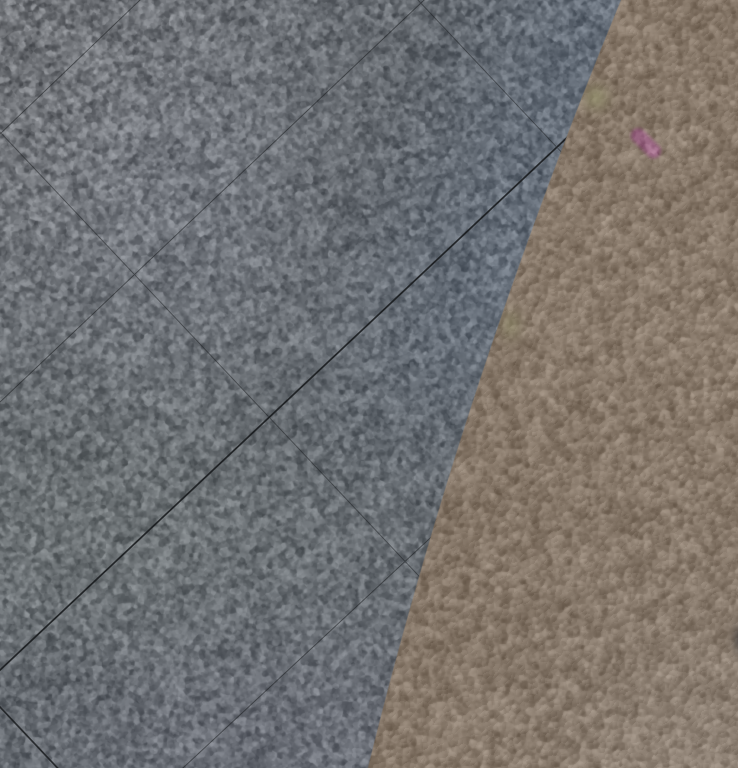
Give the GLSL for this texture, as a WebGL 1 fragment shader.

```glsl
precision highp float;
// Speckled blue-grey floor tiles meeting a sandy carpet along a curved edge.
// Grain is blended cellular noise; joints are two families of repeated lines;
// broad soft spots shade both surfaces and place the small stains.

uniform vec2 u_resolution;

#define TILE_COLOR vec3(0.406, 0.427, 0.451)
#define CARPET_COLOR vec3(0.521, 0.463, 0.405)
#define JOINT_COLOR vec3(0.10, 0.11, 0.12)
#define TILE_GRAIN 150.0
#define CARPET_GRAIN 118.0
#define TILE_CONTRAST 0.31
#define CARPET_CONTRAST 0.21
#define RELIEF 0.12
#define THIN_JOINT 0.0006
#define WIDE_JOINT 0.0011

vec3 hash3(vec2 cell) {
  vec3 k = vec3(dot(cell, vec2(127.1, 311.7)),
                dot(cell, vec2(269.5, 183.3)),
                dot(cell, vec2(419.2, 371.9)));
  return fract(sin(k) * 43758.55);
}

// x, y: offset from the nearest grain centre; z: blended tone, about -0.5 to 0.5
vec3 grains(vec2 p) {
  vec2 cell = floor(p);
  vec2 nearest = vec2(2.0);
  float tone = 0.0;
  float total = 0.0001;
  for (int j = -1; j <= 1; j++) {
    for (int i = -1; i <= 1; i++) {
      vec2 c = cell + vec2(float(i), float(j));
      vec3 h = hash3(c);
      vec2 d = p - c - h.xy;
      float w = exp(-5.0 * dot(d, d));
      tone += w * (h.z - 0.5);
      total += w;
      if (dot(d, d) < dot(nearest, nearest)) nearest = d;
    }
  }
  return vec3(nearest, tone / total);
}

float spot(vec2 p, vec2 centre, vec2 radius) {
  vec2 d = (p - centre) / radius;
  return exp(-dot(d, d));
}

// Coverage of the repeated line nearest to a coordinate with the given spacing
float joint(float coord, float spacing, float halfWidth, float pixel) {
  float d = abs(fract(coord + 0.5) - 0.5) * spacing;
  return clamp((halfWidth - d) / pixel + 0.5, 0.0, 1.0);
}

vec3 tiles(vec2 p, float edge, float pixel) {
  // Broad tint: paler at the upper left, slightly bluer beside the carpet
  vec3 color = TILE_COLOR;
  color += vec3(0.036, 0.026, 0.020) * spot(p, vec2(0.0, 0.95), vec2(0.42, 0.4));
  color += vec3(0.028, 0.029, 0.036) * spot(p, vec2(0.23, 0.74), vec2(0.17, 0.2));
  color += vec3(-0.010, 0.004, 0.024) * smoothstep(-0.3, 0.0, edge) * smoothstep(0.3, 0.65, p.y);
  color += vec3(0.014, 0.016, 0.004) * spot(p, vec2(0.1, 0.32), vec2(0.35, 0.2));
  color += vec3(0.012, 0.006, 0.016) * spot(p, vec2(0.35, 0.05), vec2(0.3, 0.13));

  // Worn dark patches and irregular mottling
  float shade = spot(p, vec2(0.47, 0.76), vec2(0.11, 0.09))
              + spot(p, vec2(0.41, 0.46), vec2(0.13, 0.08))
              + spot(p, vec2(0.08, 0.43), vec2(0.07, 0.06))
              + spot(p, vec2(0.06, 0.11), vec2(0.10, 0.06))
              + spot(p, vec2(0.55, 0.93), vec2(0.12, 0.08));
  color += 0.025 * grains(p * 26.0 + 7.0).z - 0.025 * shade;

  // Fine speckle, stronger at the upper left
  float speckle = 0.65 * grains(p * TILE_GRAIN).z + 0.35 * grains(p * TILE_GRAIN * 1.6 + 31.0).z;
  color += TILE_CONTRAST * (1.0 + 0.3 * spot(p, vec2(0.0, 1.0), vec2(0.3))) * speckle;

  // Rising joints fan slightly; falling joints are wider apart
  float down = 1.0 - p.y;
  float rising = (down - 0.1745 + 0.957 * p.x) / (0.349 + 0.009 * p.x);
  float falling = (down - 1.06 * p.x - 0.1719) / 0.7487;
  float boldRising = step(abs(floor(rising + 0.5) - 2.0), 0.5);
  float boldFalling = step(0.5, floor(falling + 0.5));
  float a = joint(rising, 0.254, mix(THIN_JOINT, WIDE_JOINT, boldRising), pixel);
  float b = joint(falling, 0.514, mix(THIN_JOINT, WIDE_JOINT, boldFalling), pixel);
  a *= mix(0.58, 0.92, boldRising);
  b *= mix(0.52, 0.85, boldFalling);
  return mix(color, JOINT_COLOR, max(a, b));
}

vec3 carpet(vec2 p) {
  vec3 color = CARPET_COLOR;
  color += vec3(0.035, 0.042, 0.050) * spot(p, vec2(0.96, 0.02), vec2(0.32, 0.22));
  color += 0.016 * spot(p, vec2(0.84, 0.58), vec2(0.22, 0.2));
  color += 0.025 * grains(p * 24.0 + 3.0).z - 0.02 * spot(p, vec2(0.72, 0.17), vec2(0.18, 0.07));

  // Rounded tufts lit from the upper left
  vec3 tuft = grains(p * CARPET_GRAIN + 11.0);
  float fibre = 0.7 * tuft.z + 0.4 * grains(p * CARPET_GRAIN * 1.7 + 53.0).z;
  float light = dot(tuft.xy, vec2(-0.6, 0.8)) * exp(-4.0 * dot(tuft.xy, tuft.xy));
  color += CARPET_CONTRAST * fibre + RELIEF * light;

  // Stains: a slanted pink dash, two pale green smudges, a dark rim spot
  vec2 d = p - vec2(0.841, 0.8135);
  vec2 q = vec2(d.x - d.y, d.x + d.y) * 0.7071;
  float dash = 1.0 - smoothstep(0.005, 0.014, length(vec2(max(abs(q.x) - 0.014, 0.0), q.y)));
  color = mix(color, vec3(0.62, 0.36, 0.54) + 0.3 * fibre, 0.7 * dash);
  float smudge = spot(p, vec2(0.776, 0.873), vec2(0.016))
               + 0.7 * spot(p, vec2(0.665, 0.577), vec2(0.014, 0.018));
  color = mix(color, vec3(0.56, 0.56, 0.40), 0.55 * smudge);
  return mix(color, vec3(0.22, 0.21, 0.21), 0.8 * spot(p, vec2(0.966, 0.167), vec2(0.010, 0.018)));
}

void main() {
  vec2 p = gl_FragCoord.xy / u_resolution.y;
  float pixel = 1.0 / u_resolution.y;
  float edge = p.x - (0.479 + 0.2468 * p.y + 0.0828 * p.y * p.y);
  float cover = smoothstep(-pixel, pixel, edge);
  gl_FragColor = vec4(mix(tiles(p, edge, pixel), carpet(p), cover), 1.0);
}
```
